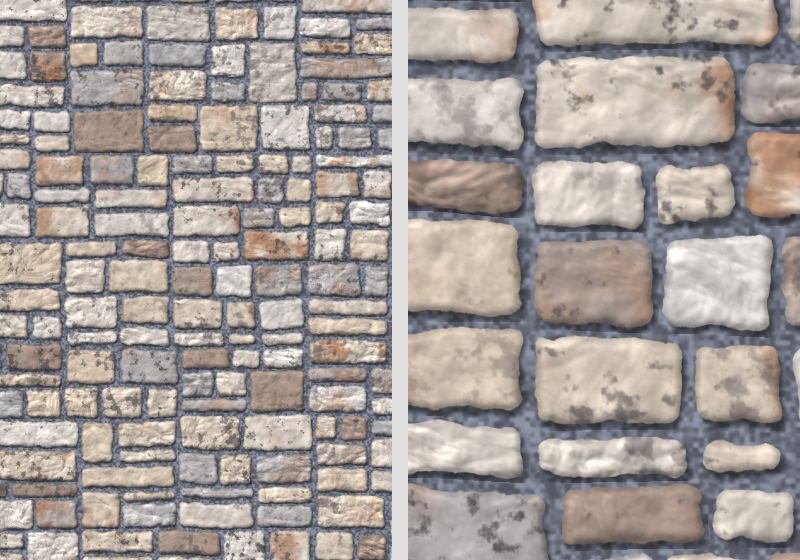
Left: the whole. Right: its middle third, enlarged.
Write a Shadertoy shader that draws this texture.

```glsl
const vec3 PALE = vec3(0.87, 0.855, 0.845);
const vec3 BEIGE = vec3(0.84, 0.77, 0.69);
const vec3 GREY = vec3(0.68, 0.67, 0.68);
const vec3 BROWN = vec3(0.65, 0.55, 0.49);
const vec3 RUST = vec3(0.67, 0.46, 0.33);
const vec3 LICHEN = vec3(0.36, 0.34, 0.34);
const vec3 MORTAR_DARK = vec3(0.33, 0.34, 0.38);
const vec3 MORTAR_LIGHT = vec3(0.56, 0.59, 0.66);
const vec2 CELL = vec2(0.29, 0.22);
const vec2 TO_LIGHT = vec2(-0.003, 0.006);

struct Block { vec2 lo; vec2 hi; vec2 seed; };

float hash(vec2 p) {
    return fract(sin(dot(p, vec2(127.1, 311.7))) * 43758.5453);
}

float noise(vec2 p) {
    vec2 i = floor(p), f = fract(p);
    f = f * f * (3.0 - 2.0 * f);
    float low = mix(hash(i), hash(i + vec2(1, 0)), f.x);
    float high = mix(hash(i + vec2(0, 1)), hash(i + 1.0), f.x);
    return mix(low, high, f.y);
}

float fbm(vec2 p) {
    float sum = 0.0, amp = 0.5;
    for (int i = 0; i < 5; i++) {
        sum += amp * noise(p);
        p = mat2(1.6, 1.2, -1.2, 1.6) * p + 3.7;
        amp *= 0.5;
    }
    return sum;
}

// Creased surface of split rock
float relief(vec2 p) {
    float sum = 0.0, amp = 0.6;
    p += 0.8 * noise(p * 0.7);
    for (int i = 0; i < 4; i++) {
        sum += amp * abs(2.0 * noise(p) - 1.0);
        p = mat2(1.5, 1.1, -1.1, 1.5) * p + 5.3;
        amp *= 0.55;
    }
    return sum;
}

float cut(vec2 cell) { return mix(0.22, 0.78, hash(cell + 7.3)); }
bool upright(vec2 cell) { return mod(cell.x + cell.y, 2.0) < 0.5; }

// Interlocking rectangles, one around each grid corner
Block coarseBlock(vec2 p) {
    vec2 q = p / CELL + 20.0, c = floor(q), f = q - c, side;
    if (upright(c)) {
        side.x = step(cut(c), f.x);
        side.y = step(cut(c + vec2(2.0 * side.x - 1.0, 0)), f.y);
    } else {
        side.y = step(cut(c), f.y);
        side.x = step(cut(c + vec2(0, 2.0 * side.y - 1.0)), f.x);
    }
    vec2 ne = c + side, sw = ne - 1.0, se = ne - vec2(0, 1), nw = ne - vec2(1, 0);
    vec2 lo = vec2(nw.x + cut(nw), sw.y + cut(sw));
    vec2 hi = vec2(se.x + cut(se), ne.y + cut(ne));
    if (upright(ne)) {
        lo = vec2(sw.x + cut(sw), se.y + cut(se));
        hi = vec2(ne.x + cut(ne), nw.y + cut(nw));
    }
    return Block((lo - 20.0) * CELL, (hi - 20.0) * CELL, ne);
}

// Large rectangles split at random into single stones
Block findStone(vec2 p) {
    Block b = coarseBlock(p);
    for (int i = 0; i < 4; i++) {
        vec2 size = b.hi - b.lo;
        float h = hash(b.seed);
        bool across = size.x > size.y * mix(1.6, 2.6, hash(b.seed + 3.1));
        if (size.x * size.y < mix(0.007, 0.036, h * h * h)) break;
        if (!across && size.y < 0.1) break;
        int axis = across ? 0 : 1;
        float m = mix(b.lo[axis], b.hi[axis], mix(0.32, 0.68, hash(b.seed + 5.7)));
        float side = step(m, p[axis]);
        if (side > 0.5) b.lo[axis] = m; else b.hi[axis] = m;
        b.seed += vec2(17.3 * (1.0 + side), 9.1 * float(i + 1));
    }
    return b;
}

float roundBox(vec2 p, vec2 halfSize, float r) {
    vec2 q = abs(p) - halfSize + r;
    return length(max(q, 0.0)) + min(max(q.x, q.y), 0.0) - r;
}

vec3 stoneColor(vec2 p, vec2 seed) {
    float kind = hash(seed + 1.9);
    vec3 col = mix(PALE, BEIGE, hash(seed + 2.7));
    col = mix(col, GREY, 0.85 * smoothstep(0.6, 0.75, kind));
    col = mix(col, BROWN, 0.8 * smoothstep(0.86, 0.9, kind));
    vec2 q = p + seed;
    float rust = smoothstep(0.42, 0.68, fbm(q * 13.0)) * pow(hash(seed + 4.4), 2.5);
    float spots = smoothstep(0.5, 0.66, 0.5 * fbm(q * 12.0 + 9.0) + 0.55 * fbm(q * 75.0));
    col = mix(col, RUST, 0.75 * rust);
    col = mix(col, LICHEN, spots * mix(0.2, 0.9, hash(seed + 6.2)));
    return col * (0.84 + 0.32 * fbm(q * 50.0));
}

void mainImage(out vec4 fragColor, in vec2 fragCoord) {
    vec2 p = fragCoord / iResolution.x;
    float pixel = 1.0 / iResolution.x;
    vec2 bent = p + 0.008 * (vec2(noise(p * 9.0), noise(p * 9.0 + 31.0)) - 0.5);
    Block b = findStone(bent);

    // Worn outline, and the same outline one step toward the light
    vec2 local = bent - 0.5 * (b.lo + b.hi);
    vec2 halfSize = 0.5 * (b.hi - b.lo) - mix(0.0045, 0.0085, hash(b.seed + 8.8));
    float wear = 0.013 * (fbm(p * 42.0) - 0.46);
    float d = roundBox(local, halfSize, 0.011) + wear;
    float dLight = roundBox(local + TO_LIGHT, halfSize, 0.011) + wear;

    // Rough face lit from the upper left
    vec2 face = (p + b.seed) * vec2(20.0, 27.0);
    float slope = relief(face) - relief(face + vec2(-0.06, 0.11));
    float rough = mix(0.25, 1.1, hash(b.seed + 9.6));
    float rim = smoothstep(-0.012, 0.0, d) * (dLight - d) / length(TO_LIGHT);
    vec3 stone = stoneColor(p, b.seed) * (1.0 + rough * slope + 0.22 * rim);
    stone *= mix(0.8, 1.0, smoothstep(0.0, 0.007, -d));

    // Sandy joints, shaded below each stone
    float grain = 0.5 * noise(p * 230.0) + 0.5 * fbm(p * 90.0);
    vec3 mortar = mix(MORTAR_DARK, MORTAR_LIGHT, smoothstep(0.2, 0.8, grain));
    mortar *= mix(0.55, 1.0, smoothstep(-0.004, 0.004, dLight));

    float cover = smoothstep(pixel, -pixel, d);
    fragColor = vec4(clamp(mix(mortar, stone, cover), 0.0, 1.0), 1.0);
}
```
